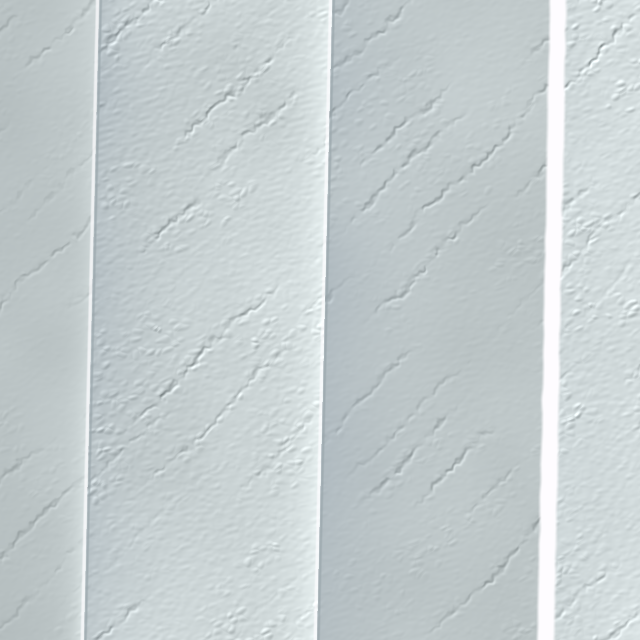
Write a WebGL 1 fragment shader that draws this texture.

```glsl
precision highp float;
// Pale painted boards with slanting grain cracks, lit raised edges and one bright gap.
uniform vec2 u_resolution;

const vec3 PAINT = vec3(0.785, 0.820, 0.824);
const vec3 COOL_SHADE = vec3(0.675, 0.718, 0.745);
const vec3 EDGE_LIGHT = vec3(0.93, 0.965, 0.965);
const vec3 GAP_WHITE = vec3(0.995, 0.99, 1.0);
const vec3 SEAM_DARK = vec3(0.60, 0.65, 0.67);
const vec2 LIGHT_DIR = vec2(-0.55, 0.83);

vec2 hash2(vec2 p) {
  vec2 q = vec2(dot(p, vec2(127.1, 311.7)), dot(p, vec2(269.5, 183.3)));
  return fract(sin(q) * 43758.545);
}

float noise(vec2 p) {
  vec2 i = floor(p), f = fract(p);
  f = f * f * (3.0 - 2.0 * f);
  float low = mix(hash2(i).x, hash2(i + vec2(1.0, 0.0)).x, f.x);
  float high = mix(hash2(i + vec2(0.0, 1.0)).x, hash2(i + 1.0).x, f.x);
  return mix(low, high, f.y);
}

vec2 rotate(vec2 p, float a) {
  return vec2(cos(a) * p.x + sin(a) * p.y, cos(a) * p.y - sin(a) * p.x);
}

// Board edge number k: the edges lean slightly and draw closer to the right.
float seamX(float k, float y) {
  return 0.131 + k * (0.367 - 0.003 * k) + y * (0.024 - 0.0025 * k * (k - 1.0));
}

// Broken, wavering grooves, one random segment per long cell: depth and flaked halo.
vec2 grooves(vec2 p) {
  vec2 q = rotate(p, 0.77);
  q.y += 0.004 * sin(q.x * 27.0) + 0.008 * (noise(q * 42.0) - 0.5)
       + 0.007 * (noise(q * 130.0) - 0.5);
  vec2 size = vec2(0.33, 0.066);
  vec2 cell = floor(q / size);
  vec2 result = vec2(0.0);
  for (int j = -1; j <= 1; j++) {
    for (int i = -1; i <= 1; i++) {
      vec2 id = cell + vec2(float(i), float(j));
      vec2 r = hash2(id), s = hash2(id + 51.3);
      vec2 d = q - (id + 0.25 + 0.5 * r) * size;
      float halfLength = mix(0.07, 0.22, s.x);
      float along = 1.0 - smoothstep(0.4, 1.0, abs(d.x) / halfLength);
      vec2 across = exp(-d.y * d.y / vec2(0.000014, 0.00016));
      result = max(result, along * across * smoothstep(0.1, 0.7, s.y));
    }
  }
  float breaks = smoothstep(0.15, 0.7, noise(q * vec2(85.0, 60.0) + 5.0));
  return result * vec2(0.25 + 0.75 * breaks, 1.0);
}

// Small raised flakes of paint from stretched cellular noise.
float flakes(vec2 p) {
  vec2 q = rotate(p, 0.45) * vec2(68.0, 112.0);
  q += 0.8 * vec2(noise(q * 0.8), noise(q * 0.8 + 19.0));
  vec2 cell = floor(q);
  float height = 0.0;
  for (int j = -1; j <= 1; j++) {
    for (int i = -1; i <= 1; i++) {
      vec2 id = cell + vec2(float(i), float(j));
      float d = length(q - id - hash2(id));
      float size = hash2(id + 7.7).y;
      height = max(height, (1.0 - smoothstep(0.05, 0.7, d)) * size * size);
    }
  }
  return height;
}

float relief(vec2 p, float rough) {
  vec2 groove = grooves(p);
  float patches = smoothstep(0.45, 0.85, noise(rotate(p, 0.75) * vec2(9.0, 16.0)));
  float worn = 0.2 + 0.8 * max(patches, groove.y);
  float grain = 0.25 * noise(rotate(p, 0.25) * vec2(105.0, 180.0));
  return rough * (flakes(p) * worn + grain) - 0.8 * groove.x;
}

// Coverage of a vertical stripe from a to b, with soft edges.
float stripe(float x, float a, float b, float soft) {
  return smoothstep(a - soft, a + soft, x) * (1.0 - smoothstep(b - soft, b + soft, x));
}

vec3 boardColor(vec2 p, float board, float fromLeft, float fromRight) {
  float odd = mod(board, 2.0);
  float last = step(2.5, board);
  vec3 color = PAINT + mix(-0.036, 0.006, odd) + 0.036 * last;
  color += 0.055 * (noise(p * vec2(5.0, 3.5) + board * 9.0) - 0.5);
  color += 0.025 * (noise(p * vec2(14.0, 11.0) + board * 5.0) - 0.5);

  // Cool shade beside the left edge, wider on the smoother boards.
  float shade = exp(-fromLeft / mix(0.10, 0.065, odd)) * (1.0 - 0.75 * last);
  color = mix(color, COOL_SHADE, shade * (0.4 + 0.5 * noise(p * vec2(4.0, 7.0))));

  // Rounded right edge catching the light.
  float strength = mix(0.75 * (1.0 - 0.7 * p.y), 0.9, odd) * (1.0 - step(1.5, board));
  float glow = exp(-fromRight / mix(0.018, 0.036, odd));
  color = mix(color, EDGE_LIGHT, glow * strength);

  // Embossed surface.
  vec2 surface = p + board * vec2(3.7, 1.3);
  float rough = mix(0.5, 0.95, odd);
  float here = relief(surface, rough);
  float slope = here - relief(surface + LIGHT_DIR * 0.0042, rough);
  float contrast = mix(0.125, 0.175, odd) * (board < 0.5 ? 0.6 : 1.0) + 0.035 * last;
  return color + contrast * slope + 0.075 * min(here, 0.0);
}

void main() {
  vec2 p = gl_FragCoord.xy / u_resolution;
  float soft = max(0.0018, 0.75 / u_resolution.x);
  float board = 0.0;
  for (int k = 0; k < 3; k++) board += step(seamX(float(k), p.y), p.x);
  float fromLeft = p.x - seamX(board - 1.0, p.y);
  float fromRight = seamX(board, p.y) - p.x;
  vec3 color = boardColor(p, board, fromLeft, fromRight);

  // Thin lit lip and dark joint on the first two seams.
  for (int k = 0; k < 2; k++) {
    float x = p.x - seamX(float(k), p.y);
    color = mix(color, GAP_WHITE, 0.7 * stripe(x, -0.005, 0.0, soft));
    color = mix(color, SEAM_DARK, 0.7 * stripe(x, 0.001, 0.0045, soft));
  }
  // Wide bright gap on the third.
  float gap = p.x - seamX(2.0, p.y) + 0.002 * (noise(p * 40.0) - 0.5);
  color = mix(color, GAP_WHITE, stripe(gap, -0.013, 0.013, soft * 2.0));
  gl_FragColor = vec4(clamp(color, 0.0, 1.0), 1.0);
}
```
